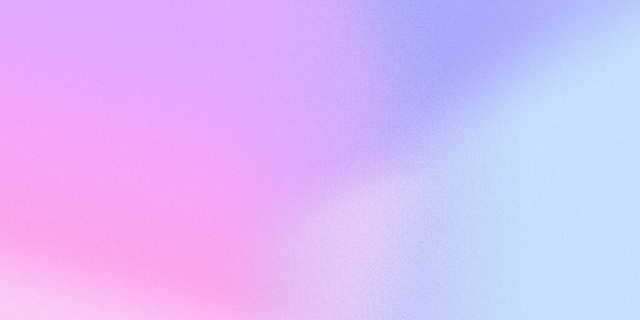
This background is drawn by a Shadertoy shader. Its source:

```glsl
// Soft grainy gradient of pink, violet, periwinkle and sky blue.

float hash(vec2 p) {
    return fract(sin(dot(p, vec2(127.1, 311.7))) * 43758.5453);
}

// Pink at the bottom rising through orchid to violet, with pale folds
vec3 warmSide(vec2 uv) {
    float rise = uv.y + 0.5 * uv.x;
    vec3 color = mix(vec3(0.99, 0.64, 0.92), vec3(0.96, 0.65, 0.98), smoothstep(0.2, 0.7, rise));
    color = mix(color, vec3(0.88, 0.66, 0.99), smoothstep(0.55, 1.05, rise));

    // Lavender drift towards the centre
    color = mix(color, vec3(0.77, 0.69, 0.98), smoothstep(0.3, 0.72, uv.x));

    // Pale blush in the lower left corner
    float blush = 1.0 - smoothstep(0.04, 0.34, uv.y + 0.55 * uv.x);
    color = mix(color, vec3(0.98, 0.79, 0.96), blush);

    // Light lilac fold beneath a slanted edge
    float foldHeight = uv.y - 0.38 - 0.8 * (uv.x - 0.45);
    float fold = smoothstep(0.32, 0.6, uv.x) * (1.0 - smoothstep(-0.15, 0.08, foldHeight));
    return mix(color, vec3(0.90, 0.80, 0.97), fold);
}

// Sky blue with a diagonal periwinkle band at the top
vec3 coolSide(vec2 uv) {
    vec3 sky = mix(vec3(0.76, 0.78, 0.98), vec3(0.77, 0.875, 0.985), smoothstep(0.6, 0.86, uv.x));
    float diagonal = uv.y - 0.58 - 1.17 * (uv.x - 0.68);
    float band = smoothstep(-0.16, 0.24, diagonal);
    band *= mix(1.0, 0.75, smoothstep(0.72, 0.95, uv.x));
    return mix(sky, vec3(0.66, 0.66, 0.99), band);
}

void mainImage(out vec4 fragColor, in vec2 fragCoord) {
    vec2 uv = fragCoord / iResolution.xy;

    // Blend the two sides along a gently bowed seam
    float seam = uv.x - 0.59 - 0.05 * sin(3.14159 * uv.y);
    vec3 color = mix(warmSide(uv), coolSide(uv), smoothstep(-0.09, 0.08, seam));

    // Fine grain, strongest around the seam
    float grain = hash(floor(uv * vec2(512.0, 256.0))) - 0.5;
    color += grain * (0.022 + 0.025 * exp(-60.0 * seam * seam));

    fragColor = vec4(clamp(color, 0.0, 1.0), 1.0);
}
```
